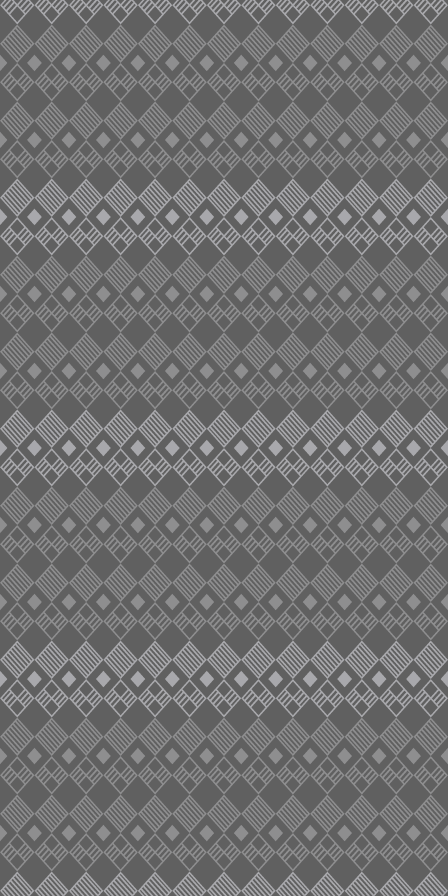
Give the GLSL for this pattern, as a WebGL 1 fragment shader.

```glsl
precision highp float;

uniform vec2 u_resolution;

// Parallel lines that include the zero line, as a hard mask
float hatch(float x, float count, float halfWidth) {
  float d = abs(fract(x * count + 0.5) - 0.5) / count;
  return step(d, halfWidth);
}

// Large diamond filled with lines falling to the right
float hatchedDiamond(vec2 q, float border) {
  return max(border, hatch(q.y + 0.5, 7.0, 0.034));
}

// Diamond split in four, with hatching in the left and right quarters
float quarteredDiamond(vec2 q, float border) {
  float cross = step(min(abs(q.x), abs(q.y)), 0.03);
  float sides = step(0.0, q.x * q.y);
  return max(max(border, cross), sides * hatch(q.x, 6.0, 0.036));
}

vec3 bands(vec2 p) {
  // Skewed lattice whose unit cells are the diamonds
  float across = p.x * 26.0;
  float down = -p.y * 4.0 / 0.1719;
  vec2 st = 0.5 * vec2(across + down, across - down);
  vec2 cell = floor(st + 0.5);
  vec2 q = st - cell;

  float level = cell.x - cell.y;
  float kind = mod(level, 4.0);
  float band = floor((level + 1.0) / 4.0);
  float reach = max(abs(q.x), abs(q.y));
  float border = step(0.44, reach);

  float ink = 0.0;
  if (kind < 0.5) ink = step(reach, 0.215);
  else if (kind < 1.5) ink = quarteredDiamond(q, border);
  else if (kind > 2.5) ink = hatchedDiamond(q, border);

  // Every third band is brighter
  float bright = 1.0 - step(0.5, mod(band, 3.0));
  vec3 thread = mix(vec3(0.555, 0.555, 0.56), vec3(0.66, 0.66, 0.675), bright);
  return mix(vec3(0.375), thread, ink);
}

void main() {
  // Average a 4 by 4 grid inside each pixel for smooth edges
  vec3 sum = vec3(0.0);
  for (int j = 0; j < 4; j++) {
    for (int i = 0; i < 4; i++) {
      vec2 jitter = (vec2(float(i), float(j)) - 1.5) / 4.0;
      vec2 pos = gl_FragCoord.xy + jitter - vec2(0.0, 0.5 * u_resolution.y);
      sum += bands(pos / u_resolution.x);
    }
  }
  gl_FragColor = vec4(sum / 16.0, 1.0);
}
```
